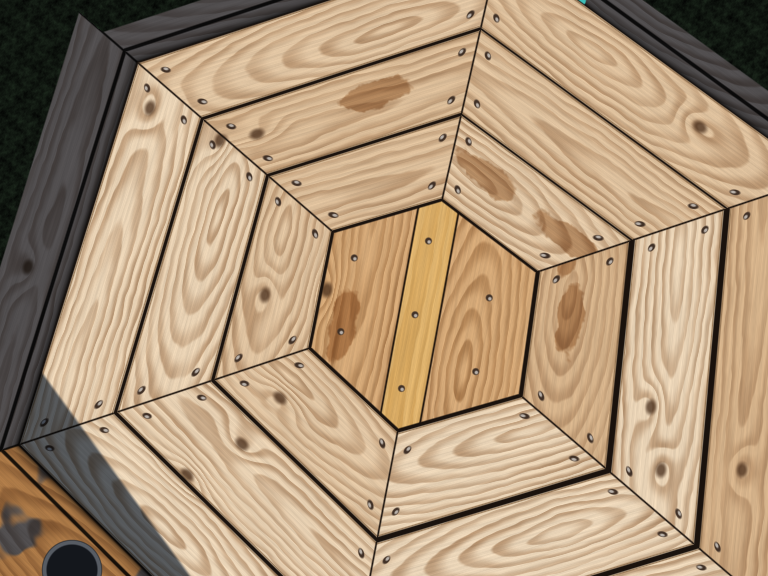
This texture is drawn by a Shadertoy shader. Its source:

```glsl
// A sunlit hexagonal timber table seen from above, with shaded benches and grass.
// Mitred boards come from lines between an inner and an outer hexagon;
// grain is a tilted ring field bent by knots and roughened with layered sines.

const float HEIGHT = 5.76;
const vec2 INNER[6] = vec2[6](vec2(3.33, 2.32), vec2(4.42, 2), vec2(5.37, 2.72),
    vec2(5.2, 3.95), vec2(3.98, 4.3), vec2(3.1, 3.48));
const vec2 OUTER[6] = vec2[6](vec2(1.37, .62), vec2(5, -.57), vec2(8.22, 1.77),
    vec2(7.85, 6.22), vec2(3.35, 7.6), vec2(.18, 4.45));
const float GAP[6] = float[6](.016, .01, .03, .027, .019, .017);
const float BENCH[6] = float[6](.39, .38, 2., 2., 5., .7);
const vec2 KNOTS[13] = vec2[13](vec2(2.65, 2.95), vec2(1.5, 1.08), vec2(2.2, 1.4),
    vec2(2.57, 1.34), vec2(7, 1.27), vec2(6.51, 4.07), vec2(6.61, 4.7), vec2(7.42, 4.7),
    vec2(2.8, 3.98), vec2(1.87, 4.75), vec2(2.42, 4.44), vec2(3.27, 2.9), vec2(.28, 2.67));
const vec2 STAINS[5] = vec2[5](vec2(4.88, 1.78), vec2(5.7, 2.4), vec2(3.43, 3.23),
    vec2(5.7, 3.2), vec2(3.75, .95));

float hash(float n) { return fract(sin(n * 12.99) * 4375.8); }

// Layered sines, roughly -1 to 1
float waves(vec2 q) {
    float sum = 0., amp = .5;
    for (int i = 0; i < 4; i++) {
        sum += amp * sin(q.x + 1.3 * sin(q.y)) * cos(q.y + .7 * sin(q.x));
        q = mat2(1.6, 1.2, -1.2, 1.6) * q + 1.7;
        amp *= .55;
    }
    return sum;
}

// Signed distance to the line a-b, positive on its left
float side(vec2 p, vec2 a, vec2 b) {
    vec2 d = normalize(b - a);
    return dot(p - a, vec2(d.y, -d.x));
}

vec2 corner(int i, float t) { return mix(INNER[i % 6], OUTER[i % 6], t); }
float seamSide(vec2 p, int i) { return side(p, corner(i, 0.), corner(i, 1.)); }
float edgeSide(vec2 p, int i, float t) { return side(p, corner(i, t), corner(i + 1, t)); }

// Lays a colour where the signed distance d is negative
vec3 paint(vec3 base, vec3 top, float d, float px) {
    return mix(top, base, smoothstep(-px, px, d));
}

// Offset turned into (along, across) the grain
vec2 turned(vec2 q, vec2 dir) { return vec2(dot(q, dir), dir.x * q.y - dir.y * q.x); }

// uv.x runs along the board, uv.y across it from the middle
vec3 wood(vec2 p, vec2 dir, vec2 uv, float seed, vec3 early, vec3 late) {
    float bulge = 0., core = 0., stain = 0.;
    for (int i = 0; i < 13; i++) {
        vec2 q = turned(p - KNOTS[i], dir);
        bulge += 1.9 * exp(-dot(q * q, vec2(14, 60)));
        core = max(core, smoothstep(.075, .025, length(q * vec2(.7, 1))));
    }
    float ragged = .3 * waves(p * 9.);
    for (int i = 0; i < 5; i++) {
        vec2 q = turned(p - STAINS[i], dir) / vec2(.42, .14);
        stain = max(stain, smoothstep(1., .8, length(q) + ragged));
    }
    float v = uv.y + .25 * (hash(seed) - .5) + .045 * waves(uv * vec2(2, 3) + seed * 7.);
    float depth = .12 + (hash(seed + 3.) - .5) * .6 * uv.x;
    float ring = fract(13. * length(vec2(v, depth)) + bulge + .12 * waves(uv * vec2(3, 9)));
    float line = smoothstep(.2, .8, ring) * (1. - smoothstep(.85, 1., ring));
    line *= .65 + .45 * waves(uv * vec2(1.3, 6) + seed);
    float fibre = waves(uv * vec2(2.5, 70) + seed);
    vec3 c = mix(early, late, clamp(line, 0., 1.) * .8) * (1. + .07 * fibre);
    c *= mix(vec3(1), vec3(.8, .7, .6), stain);
    return mix(c, vec3(.27, .17, .1), core * .75);
}

// Dark hole with a pale head; q is the offset from its centre
vec3 screw(vec3 c, vec2 q, float px) {
    c = paint(c, vec3(.25, .19, .15), length(q) - .034, px);
    return paint(c, vec3(.72, .69, .66), length(q - .008) - .017, px);
}

// Three planks of the central hexagon, the middle one yellow
vec3 hubPlanks(vec2 p, float px) {
    vec2 dir = vec2(-.18, .984);
    float x = dot(p, vec2(.984, .18)), y = dot(p, dir);
    float plank = step(4.49, x) + step(4.895, x);
    float middle = 3.95 + .7 * plank;
    bool yellow = plank == 1.;
    vec3 early = yellow ? vec3(.87, .7, .43) : vec3(.83, .66, .47);
    vec3 late = yellow ? vec3(.78, .59, .31) : vec3(.6, .42, .25);
    vec3 c = wood(p, dir, vec2(y - 2.3, x - middle), plank + 40., early, late);
    c = screw(c, vec2(x - middle, mod(y + .3 * plank, .75) - .4), px);
    return paint(c, vec3(.12, .08, .05), min(abs(x - 4.49), abs(x - 4.895)) - .009, px);
}

void mainImage(out vec4 fragColor, in vec2 fragCoord) {
    float px = HEIGHT / iResolution.y;
    vec2 p = vec2(fragCoord.x, iResolution.y - fragCoord.y) * px;

    // Sector between two mitre seams, and distance to the hub
    int s = 0;
    float hub = -9., board = 0.;
    for (int i = 0; i < 6; i++) {
        hub = max(hub, edgeSide(p, i, 0.));
        if (seamSide(p, i) <= 0. && seamSide(p, i + 1) > 0.) s = i;
    }
    float seam = min(-seamSide(p, s), seamSide(p, s + 1));

    // Board inside the sector
    for (int k = 1; k < 3; k++) board += step(0., edgeSide(p, s, float(k) / 3.));
    vec2 a = corner(s, board / 3.), b = corner(s + 1, board / 3.), dir = normalize(b - a);
    float low = edgeSide(p, s, board / 3.), high = -edgeSide(p, s, (board + 1.) / 3.);
    float along = dot(p - .5 * (a + b), dir), seed = float(s) * 3. + board + 1.;
    float tan1 = s == 2 && board != 1. ? .9 : .65 * hash(seed + 8.);
    vec3 early = mix(vec3(.92, .84, .73), vec3(.82, .68, .52), tan1);
    vec3 c = wood(p, dir, vec2(along, .5 * (low - high)), seed, early, vec3(.64, .49, .35));
    c = screw(c, vec2(seam - .13, abs(low - high) * .5 - .28 * (low + high)), px);

    // Gaps, pale sawn edges and mitre seams
    float gap = min(low, high) - GAP[s];
    c = paint(c, vec3(.55, .43, .3), abs(gap - .01) - .005, px);
    c = paint(c, vec3(.1, .07, .05), min(gap, seam - .008), px);
    if (hub < 0.) c = hubPlanks(p, px);
    c = paint(c, vec3(.1, .07, .05), abs(hub) - .013, px);
    vec3 shade = vec3(.37, .42, .5);
    c = paint(c, c * shade, side(p, vec2(.4, 3.7), vec2(1.9, 5.76)), 2. * px);

    // Benches below the table, then grass
    float outside = edgeSide(p, s, 1.);
    vec3 bench = wood(p, dir, vec2(along, outside - .42), seed + 20., vec3(.86, .73, .62), vec3(.57, .44, .35));
    float lit = s == 4 ? smoothstep(-.1, .1, waves(p * 2.2) + .25) : 0.;
    bench *= mix(shade, vec3(.78, .65, .45), lit);
    bench = paint(bench, bench * .15, min(abs(outside - .15) - .018, seam - .01), px);
    float blades = waves(p * vec2(19, 13)) + waves(p * 41.);
    vec3 ground = vec3(.06, .085, .06) * (1. + .6 * blades);
    ground = paint(ground, bench, outside - BENCH[s], px);
    ground *= 1. - .7 * exp(-max(outside, 0.) * 28.);

    // Cyan scrap and a dark cup
    ground = paint(ground, vec3(.25, .75, .72), length(p - vec2(5.79, 0)) - .07, px);
    float cup = length(p - vec2(.72, 5.7)) - .3;
    ground = paint(ground, vec3(.08, .09, .11), cup, px);
    ground = paint(ground, vec3(.34, .36, .39), abs(cup + .025) - .02, px);
    fragColor = vec4(clamp(paint(ground, c, outside, px), 0., 1.), 1);
}
```
